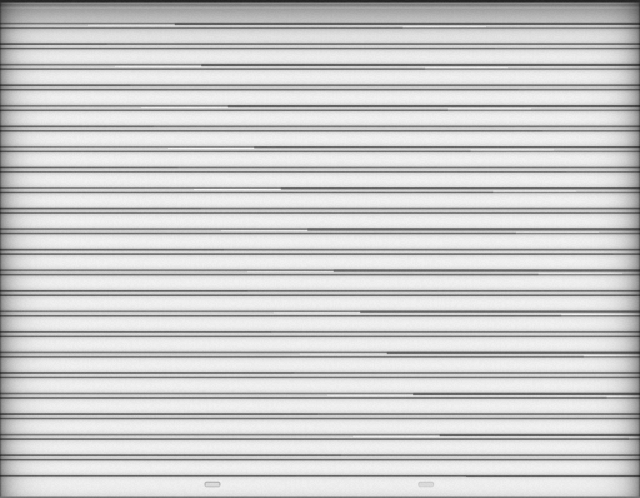
A WebGL 1 fragment shader for this texture:

```glsl
precision highp float;
// Closed grey roller shutter: 23 horizontal slat joints below a shaded top box.
// Each joint is a pair of dark lines round a pale bead; the lines change tone at
// a point that drifts from row to row. Side shadow, grain and two grips finish it.

uniform vec2 u_resolution;

float hash(vec2 p) {
  return fract(sin(dot(p, vec2(127.1, 311.7))) * 43758.5453);
}

// Soft stroke: coverage at distance d for half width w and edge softness s
float stroke(float d, float w, float s) {
  return 1.0 - smoothstep(w - s, w + s, abs(d));
}

// Signed distance to a rounded box
float roundBox(vec2 p, vec2 halfSize, float r) {
  vec2 q = abs(p) - halfSize + r;
  return length(max(q, 0.0)) + min(max(q.x, q.y), 0.0) - r;
}

void main() {
  vec2 uv = gl_FragCoord.xy / u_resolution;
  float top = 1.0 - uv.y;
  float px = 1.0 / u_resolution.y;

  // Joint index and position relative to its upper line, in slat pitches
  float pitch = 0.04127;
  float row = (top - 0.0474) / pitch;
  float i = clamp(floor(row + 0.393), 0.0, 22.0);
  float f = row - i;
  float soft = 0.6 * px / pitch;
  float isLast = step(21.5, i);
  float even = 1.0 - mod(i, 2.0);
  float gap = 0.215;

  // Slat face, darkening towards the joints
  float d = max(-f, f - gap * (1.0 - isLast));
  float grey = 0.94 - 0.21 * exp(-max(d, 0.0) / 0.085);
  grey -= 0.13 * exp(-max(row, 0.0) / 0.75);

  // Top box with its own gradient
  float box = mix(0.54, 0.75, smoothstep(0.0, 0.045, top));
  box -= 0.12 * stroke(top - 0.010, 0.001, px);
  box += 0.10 * stroke(top - 0.016, 0.001, px);
  grey = mix(box, grey, smoothstep(-soft, soft, row));

  // Pale bead inside the joint
  float bead = stroke(f - 0.5 * gap, 0.5 * gap, soft) * (1.0 - isLast);
  grey = mix(grey, 0.80 + 0.05 * hash(vec2(i, 3.0)), bead);

  // Points where the two lines change tone
  float upperX = mix(0.149 + 0.0183 * i, 0.273 + 0.0207 * i, even);
  float lowerX = mix(0.755 + 0.0185 * i, 0.629 + 0.0177 * i, even);
  float edge = 0.7 / u_resolution.x;
  float pastUpper = smoothstep(-edge, edge, uv.x - upperX);
  float pastLower = smoothstep(-edge, edge, uv.x - lowerX);

  // Upper line: dark after the change on even rows, before it on odd rows
  float upperTone = mix(mix(0.92, 0.82, pastUpper), mix(0.74, 1.0, pastUpper), even);
  upperTone = mix(upperTone, 0.95, isLast) - 0.08 * hash(vec2(i, 1.0));
  float upperWidth = 0.042 + 0.012 * even * pastUpper;
  float upper = stroke(f - 0.012 * even * pastUpper, upperWidth, soft);
  grey = mix(grey, 0.36, upper * upperTone);

  // Lower line fades after its change
  float lowerTone = mix(0.94, mix(0.84, 0.70, even), pastLower);
  lowerTone -= 0.08 * hash(vec2(i, 2.0));
  float lower = stroke(f - gap, 0.038, soft) * (1.0 - isLast);
  grey = mix(grey, 0.39, lower * lowerTone);

  // Short pale streaks next to the changes
  float upperStreak = step(upperX - 0.135, uv.x) * (1.0 - pastUpper);
  float lowerStreak = pastLower * (1.0 - step(lowerX + 0.13, uv.x));
  float streak = upperStreak * stroke(f - 0.075, 0.025, soft)
               + lowerStreak * stroke(f - gap + 0.065, 0.025, soft);
  grey += 0.11 * streak * even * (1.0 - isLast);

  // Two grips on the bottom slat
  for (int k = 0; k < 2; k++) {
    float side = float(k);
    vec2 g = vec2((uv.x - mix(0.332, 0.666, side)) * 1.286, top - 0.973);
    float b = roundBox(g, vec2(0.0150, 0.0047), 0.0035);
    float fill = 1.0 - smoothstep(-px, px, b);
    float rim = stroke(b, 0.0007, px);
    grey = mix(grey, 0.86, fill);
    grey -= rim * mix(0.30, 0.14, side) * mix(1.0, 0.6, step(0.0, g.y));
  }

  // Side shadow, frame lines and bottom edge
  float sideDist = min(uv.x, 1.0 - uv.x);
  grey *= 1.0 - 0.44 * exp(-sideDist / 0.019);
  grey *= 1.0 - 0.25 * (1.0 - smoothstep(0.0008, 0.003, sideDist));
  grey *= 1.0 - 0.14 * exp(-uv.y / 0.009);
  grey = mix(grey, 0.45, 1.0 - smoothstep(0.0015, 0.0015 + 1.5 * px, uv.y));
  grey = mix(grey, 0.15, 1.0 - smoothstep(0.005 - px, 0.005 + px, top));

  // Fine grain in cells of the canvas
  grey += 0.022 * (hash(floor(uv * vec2(512.0, 398.0))) - 0.5);
  gl_FragColor = vec4(vec3(clamp(grey, 0.0, 1.0)), 1.0);
}
```
